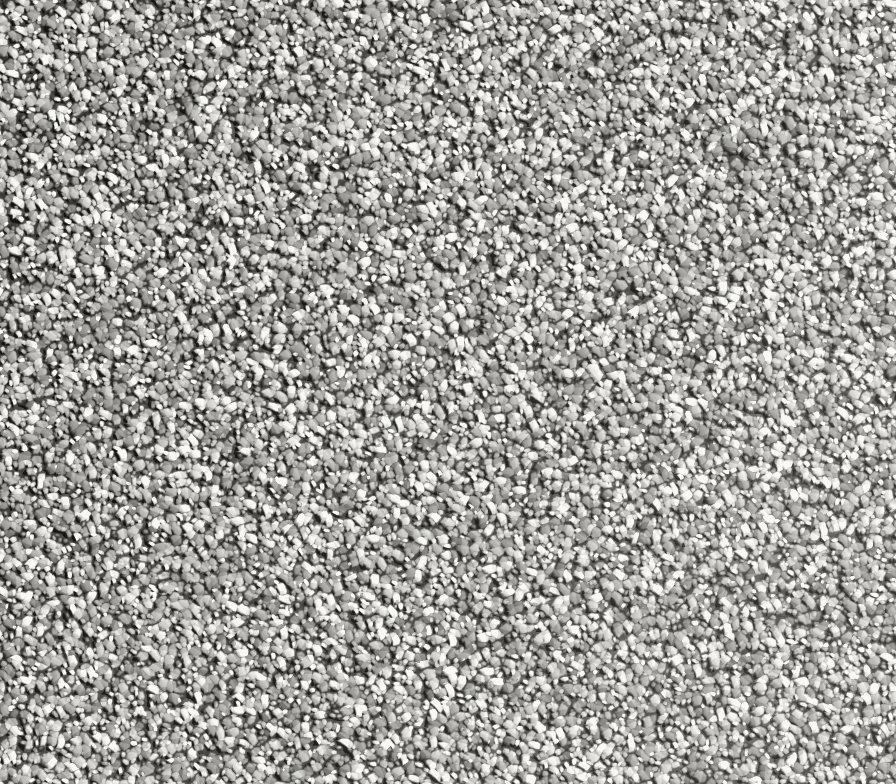
Write a WebGL 1 fragment shader that draws this texture.

```glsl
precision highp float;
uniform vec2 u_resolution;

#define GRAINS 70.0        // large grains per canvas height
#define FINE_SCALE 1.65    // fine grains relative to large ones
#define FINE_SINK 0.22     // how deep the fine grains lie
#define LIGHT vec2(0.17, 0.12)
#define TONE_DARK 0.53
#define TONE_LIGHT 0.97
#define SHADOW_TONE 0.08
#define SHADOW_START 0.10
#define SHADOW_FULL 0.62

vec2 hash2(vec2 p) {
  vec2 k = vec2(dot(p, vec2(127.1, 311.7)), dot(p, vec2(269.5, 183.3)));
  return fract(sin(k) * 43758.55);
}

// Angular, stretched cellular noise: x = height, y = stone tone
vec2 stones(vec2 p, float seed) {
  vec2 cell = floor(p);
  vec2 best = vec2(-9.0, 0.0);
  for (int j = -1; j <= 1; j++) {
    for (int i = -1; i <= 1; i++) {
      vec2 id = cell + vec2(float(i), float(j));
      vec2 jitter = hash2(id + seed);
      vec2 shape = hash2(id + seed + 37.3);
      vec2 look = hash2(id + seed + 81.7);
      float angle = 6.2832 * shape.x;
      float c = cos(angle), s = sin(angle);
      vec2 q = mat2(c, -s, s, c) * (p - id - jitter);

      // Chipped polygon with a longer axis
      q /= vec2(0.56 + 0.2 * shape.y, 0.54 - 0.12 * shape.y);
      float edge = max(abs(q.x + 0.25 * q.y), abs(q.y));
      edge = max(edge, 0.8 * abs(q.x - q.y * (0.5 + look.x)));
      edge = mix(edge, length(q), 0.3);

      float height = 0.65 * look.y - 0.9 * edge * edge;
      float facet = smoothstep(-0.12, 0.12, q.x + 0.5 * q.y + look.y - 0.5);
      float tone = mix(TONE_DARK, TONE_LIGHT, look.x) + 0.12 * (facet - 0.5);
      if (height > best.x) best = vec2(height, tone);
    }
  }
  return best;
}

// Large stones lying over a bed of finer chips
vec2 gravel(vec2 p) {
  vec2 large = stones(p, 3.0);
  vec2 fine = stones(p * FINE_SCALE + 17.4, 59.0);
  fine.x -= FINE_SINK;
  return large.x > fine.x ? large : fine;
}

// Slow uneven patches from layered sines
float patches(vec2 p) {
  float a = sin(p.x * 7.0 + 1.8 * sin(p.y * 5.0 + 1.0));
  float b = sin(p.y * 11.0 - p.x * 4.0 + 1.5 * sin(p.x * 9.0));
  return 0.5 * (a + b);
}

float shade(vec2 uv) {
  vec2 p = uv * GRAINS;
  vec2 ground = gravel(p);
  float rise = gravel(p + LIGHT).x - ground.x;

  // Deep relief at upper left, flatter and paler at lower right
  float flatness = clamp(0.75 * uv.x + 0.3 * (1.0 - uv.y), 0.0, 1.0);
  flatness = clamp(flatness + 0.1 * patches(uv), 0.0, 1.0);
  float shadow = smoothstep(SHADOW_START, SHADOW_FULL, rise);
  float crevice = 1.0 - smoothstep(-0.55, -0.03, ground.x);
  float dark = max(shadow, 0.7 * crevice) * mix(1.08, 0.8, flatness);

  float lit = ground.y + 0.22 * clamp(-rise, 0.0, 0.6);
  lit += mix(-0.03, 0.02, flatness) + 0.015 * patches(uv * 1.7 + 2.0);
  return mix(lit, SHADOW_TONE, clamp(dark, 0.0, 1.0));
}

void main() {
  // Four samples per pixel soften the stone edges
  float value = 0.0;
  for (int j = 0; j < 2; j++) {
    for (int i = 0; i < 2; i++) {
      vec2 offset = 0.5 * vec2(float(i), float(j)) - 0.25;
      value += 0.25 * shade((gl_FragCoord.xy + offset) / u_resolution.y);
    }
  }
  value = clamp(value, 0.0, 0.97);
  vec3 warmGrey = vec3(0.003, 0.001, -0.012);
  gl_FragColor = vec4(clamp(value + warmGrey, 0.0, 1.0), 1.0);
}
```
